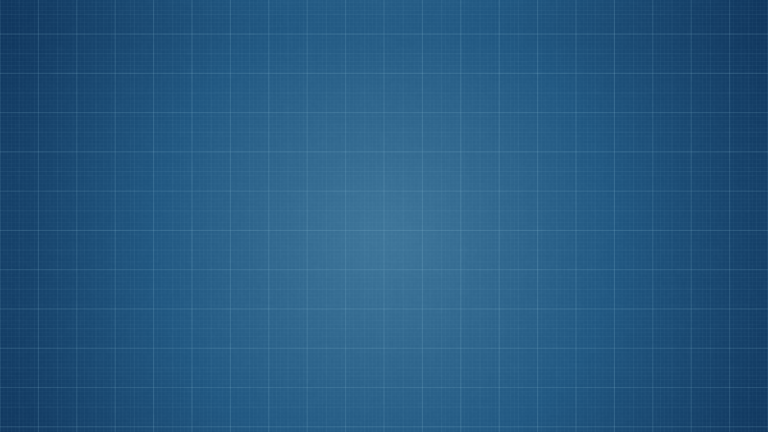
Write a WebGL 1 fragment shader that draws this pattern.

```glsl
precision highp float;

uniform vec2 u_resolution;

const vec2 CELLS = vec2(20.0, 11.0);
const float LINE_PHASE = 0.133;
const vec2 GLOW_CENTER = vec2(0.5, 0.45);
const vec3 GLOW_INNER = vec3(0.253, 0.470, 0.610);
const vec3 GLOW_MIDDLE = vec3(0.130, 0.346, 0.511);
const vec3 GLOW_OUTER = vec3(0.062, 0.210, 0.365);
const vec3 LINE_COLOR = vec3(0.53, 0.73, 0.82);

float hash(vec2 p) {
  vec3 q = fract(p.xyx * 0.1031);
  q += dot(q, q.yzx + 33.33);
  return fract((q.x + q.y) * q.z);
}

// Value noise that wraps after a whole number of cells
float wrappedNoise(vec2 uv, vec2 period) {
  vec2 p = uv * period;
  vec2 cell = floor(p);
  vec2 f = p - cell;
  f = f * f * (3.0 - 2.0 * f);
  vec2 a = mod(cell, period);
  vec2 b = mod(cell + 1.0, period);
  float low = mix(hash(a), hash(vec2(b.x, a.y)), f.x);
  float high = mix(hash(vec2(a.x, b.y)), hash(b), f.x);
  return mix(low, high, f.y);
}

// Wrapped distance, levelled off at the far side so the seam stays smooth
float wrappedDistance(float x, float center) {
  float d = abs(fract(x - center + 0.5) - 0.5);
  float excess = max(d - 0.46, 0.0);
  return d - excess * excess / 0.08;
}

// Box-filtered coverage of lines at whole numbers
float lineCoverage(float x, float width, float pixel) {
  float d = abs(fract(x + 0.5) - 0.5);
  float reach = 0.5 * (width + pixel) - d;
  return clamp(reach / pixel, 0.0, min(1.0, width / pixel));
}

// Major, half and tenth rules along one axis, with uneven ink per line
float rules(float x, float width, float pixel, float count, float seed) {
  float index = mod(floor(x + 0.5), count);
  float fineIndex = mod(floor(x * 10.0 + 0.5), count * 10.0);
  float majorInk = mix(0.17, 0.23, hash(vec2(index, seed)));
  float fineInk = mix(0.025, 0.055, hash(vec2(fineIndex, seed + 7.0)));
  float major = lineCoverage(x, width, pixel) * majorInk;
  float middle = lineCoverage(x + 0.5, width, pixel) * 0.075;
  float fine = lineCoverage(x * 10.0, width * 8.0, pixel * 10.0) * fineInk;
  return max(major, max(middle, fine));
}

// Radial light through three colour stops
vec3 glow(vec2 uv, float aspect) {
  vec2 d = vec2(wrappedDistance(uv.x, GLOW_CENTER.x),
                wrappedDistance(uv.y, GLOW_CENTER.y) * aspect);
  float radius = sqrt(dot(d, d) + 0.0009);
  vec3 inner = mix(GLOW_INNER, GLOW_MIDDLE, clamp(radius / 0.30, 0.0, 1.0));
  return mix(inner, GLOW_OUTER, clamp((radius - 0.30) / 0.27, 0.0, 1.0));
}

void main() {
  vec2 uv = gl_FragCoord.xy / u_resolution;
  float aspect = u_resolution.y / u_resolution.x;
  vec2 pixel = CELLS / u_resolution;
  vec2 width = CELLS * vec2(1.0, 1.0 / aspect) / 720.0;
  vec2 grid = uv * CELLS - vec2(0.0, LINE_PHASE);

  vec3 color = glow(uv, aspect);

  // Ruled grid, lightly worn
  float vertical = rules(grid.x, width.x, pixel.x, CELLS.x, 3.0);
  float horizontal = rules(grid.y, width.y, pixel.y, CELLS.y, 19.0);
  float ink = vertical + horizontal * (1.0 - vertical);
  float wear = mix(0.88, 1.08, wrappedNoise(uv, vec2(64.0, 36.0)));
  color = mix(color, LINE_COLOR, ink * wear);

  // Paper grain and faint cross fibres
  float grain = wrappedNoise(uv, vec2(384.0, 216.0)) - 0.5;
  float fibres = wrappedNoise(uv, vec2(40.0, 216.0))
               + wrappedNoise(uv, vec2(384.0, 24.0)) - 1.0;
  color += 0.010 * grain + 0.005 * fibres;

  gl_FragColor = vec4(color, 1.0);
}
```
